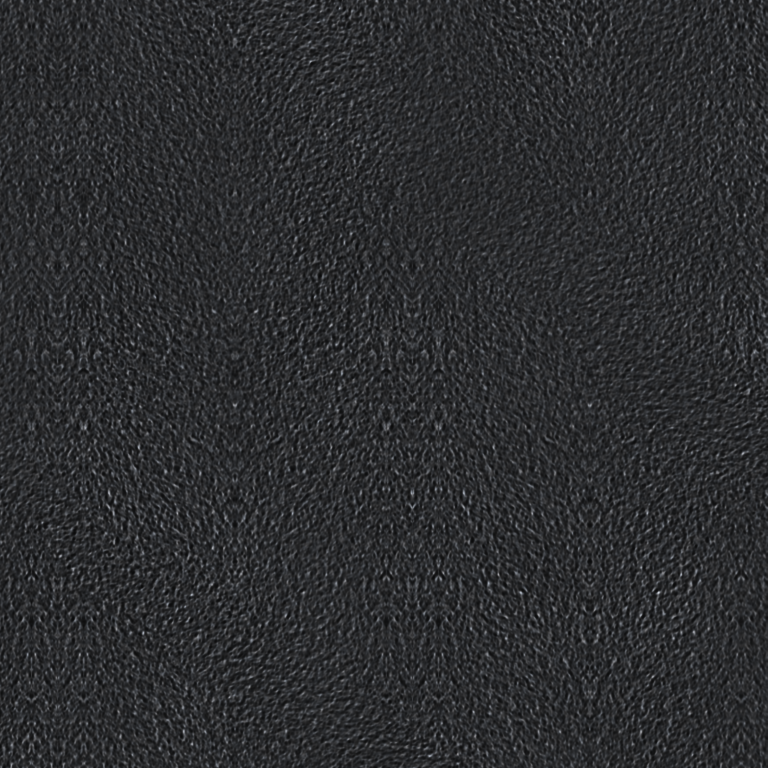
Reproduce this texture procedurally as a Shadertoy shader.

```glsl
// Fine black leather: thousands of tiny pebbled ridges, shaded as an emboss.
// The grain fans out in mirrored vertical panels, crossed by two faint
// diagonal bands where it runs freely and closer to level.

const vec3 LEATHER = vec3(0.164, 0.168, 0.176);
const float CONTRAST = 0.375;
const float PANEL = 0.231;      // spacing of the main mirror axes
const float INNER_FOLD = 0.197; // second mirror line inside each panel
const float PI = 3.14159265;

// Integer hash of a cell and a seed, giving three values in 0..1
vec3 hash3(vec2 cell, int seed) {
    uvec3 v = uvec3(ivec3(ivec2(cell), seed)) * 1664525u + 1013904223u;
    v.x += v.y * v.z; v.y += v.z * v.x; v.z += v.x * v.y;
    v ^= v >> 16u;
    v.x += v.y * v.z; v.y += v.z * v.x; v.z += v.x * v.y;
    return vec3(v >> 8u) / 16777216.0;
}

// Smooth value noise in 0..1
float softNoise(vec2 p, int seed) {
    vec2 i = floor(p), f = fract(p);
    f = f * f * (3.0 - 2.0 * f);
    float low = mix(hash3(i, seed).x, hash3(i + vec2(1, 0), seed).x, f.x);
    float high = mix(hash3(i + vec2(0, 1), seed).x, hash3(i + vec2(1, 1), seed).x, f.x);
    return mix(low, high, f.y);
}

// Light and dark flanks of one ridge; the ridge leans from the vertical
float ridge(vec2 d, float lean, vec2 size) {
    float c = cos(lean), s = sin(lean);
    vec2 q = vec2(c * d.x - s * d.y, s * d.x + c * d.y) / size;
    return q.x * exp(-0.5 * dot(q, q));
}

// Scattered ridges, two per cell, scaled to about unit variance
float grain(vec2 p, float cells, float lean, int seed) {
    p *= cells;
    vec2 home = floor(p);
    float sum = 0.0;
    for (int y = -1; y <= 1; y++)
    for (int x = -1; x <= 1; x++)
    for (int k = 0; k < 2; k++) {
        vec2 cell = home + vec2(x, y);
        vec3 h = hash3(cell, seed + k);
        float side = 2.0 * h.z - 1.0;
        float height = sign(side) * mix(0.4, 1.0, abs(side));
        float turn = 1.3 * (fract(h.z * 37.0) - 0.5);
        sum += height * ridge(p - cell - h.xy, lean + turn, vec2(0.26, 0.34));
    }
    return 2.6 * sum;
}

// Coarse pebbles with a finer set on top
float hide(vec2 p, float lean, int seed) {
    return 0.88 * grain(p, 146.0, lean, seed) + 0.47 * grain(p, 215.0, lean, seed + 7);
}

// Mirrors x about the panel axes
float foldPanels(float x) {
    float t = abs(mod(x - 0.306 + PANEL, 2.0 * PANEL) - PANEL);
    return INNER_FOLD - abs(t - INNER_FOLD);
}

// Soft band around a level of the diagonal coordinate
float band(float diagonal, float level, float width) {
    float d = (diagonal - level) / width;
    return exp(-d * d);
}

void mainImage(out vec4 fragColor, in vec2 fragCoord) {
    vec2 uv = fragCoord / iResolution.y;

    // Mirrored panels with grain leaning away from each axis
    vec2 panel = vec2(foldPanels(uv.x), uv.y);
    float fan = 0.05 + 0.38 * sin(PI * panel.x / INNER_FOLD);
    float mirrored = hide(panel, fan, 11);

    // Free grain, strongest in the diagonal bands
    float diagonal = dot(uv, vec2(0.65, 0.75)) + 0.10 * (softNoise(uv * 7.0, 3) - 0.5);
    float lowBand = band(diagonal, 0.31, 0.06);
    float highBand = band(diagonal, 0.965, 0.08);
    float level = mix(0.5, 1.2, softNoise(uv * 5.0, 5));
    float loose = hide(uv, level, 41);

    // Crossfade that keeps the strength of the relief
    float freedom = 0.3 * softNoise(uv * 6.0, 29) + 0.75 * (lowBand + highBand);
    float share = 0.5 * PI * clamp(freedom, 0.0, 1.0);
    float relief = mirrored * cos(share) + loose * sin(share);

    // Patches of stronger and weaker relief, with the extremes held back
    float strength = mix(0.76, 1.24, softNoise(uv * vec2(7.0, 4.0), 17));
    relief *= strength * (1.0 - 0.1 * highBand);
    relief /= sqrt(1.0 + 0.02 * relief * relief);

    // Exponential shading gives rare glints; broad drift varies the ground
    float drift = 0.09 * (softNoise(uv * 12.0, 31) - 0.5);
    float shade = exp(CONTRAST * relief + drift);
    float warmth = 0.05 * (softNoise(uv * 220.0, 23) - 0.5);
    vec3 tint = 1.0 + warmth * vec3(1.0, 0.0, -1.0);
    fragColor = vec4(clamp(LEATHER * tint * shade, 0.0, 1.0), 1.0);
}
```
